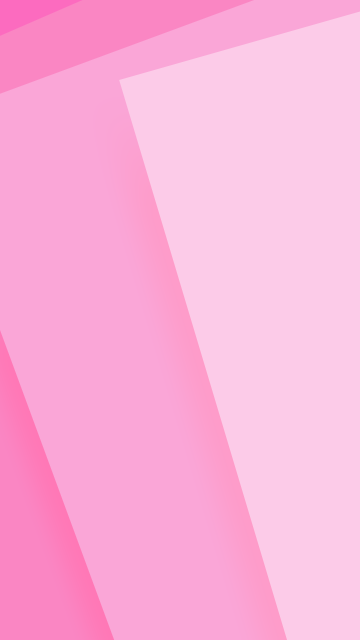
A Shadertoy shader for this background:

```glsl
// Overlapping pink paper sheets with slanted edges and soft, warm shadows.
// Each sheet is the intersection of half planes, layered from back to front;
// shadows fade with distance from a sheet's left edge.

// Signed distance to the line a-b, positive on the right when facing b.
float rightOf(vec2 p, vec2 a, vec2 b) {
    vec2 dir = normalize(b - a);
    return dir.y * (p.x - a.x) - dir.x * (p.y - a.y);
}

// Antialiased coverage of a signed distance.
float cover(float d, float pixel) {
    return clamp(d / pixel + 0.5, 0.0, 1.0);
}

// Shadow strength outside an edge, growing towards it.
float shadow(float d, float width) {
    float t = clamp(1.0 + d / width, 0.0, 1.0);
    return t * t * (3.0 - 2.0 * t);
}

void mainImage(out vec4 fragColor, in vec2 fragCoord) {
    // Canvas height is 1, width is 9/16
    vec2 p = fragCoord / iResolution.xy * vec2(0.5625, 1.0);
    float pixel = 1.0 / iResolution.y;

    // Back sheet and the vivid corner
    vec3 color = vec3(0.98, 0.525, 0.765);
    float corner = rightOf(p, vec2(0.129, 1.0), vec2(0.0, 0.944));
    color = mix(color, vec3(0.99, 0.42, 0.75), cover(corner, pixel));

    // Middle sheet, shading the lower left
    float midLeft = rightOf(p, vec2(0.1784, 0.0), vec2(0.0, 0.4844));
    float midTop = rightOf(p, vec2(0.0, 0.8535), vec2(0.3971, 1.0));
    float midShade = shadow(midLeft, 0.062) * (1.0 - smoothstep(0.42, 0.6, p.y));
    color = mix(color, vec3(1.0, 0.47, 0.715), midShade);
    color = mix(color, vec3(0.98, 0.65, 0.843), cover(min(midLeft, midTop), pixel));

    // Pale front sheet, its shadow dying out towards the upper corner
    vec2 tip = vec2(0.1862, 0.875);
    float frontLeft = rightOf(p, vec2(0.4485, 0.0), tip);
    float frontTop = rightOf(p, tip, vec2(0.5625, 0.982));
    float frontShade = shadow(frontLeft, 0.075) * (1.0 - smoothstep(0.65, 0.87, p.y));
    color = mix(color, vec3(0.995, 0.61, 0.79), frontShade);
    color = mix(color, vec3(0.99, 0.797, 0.91), cover(min(frontLeft, frontTop), pixel));

    fragColor = vec4(color, 1.0);
}
```
